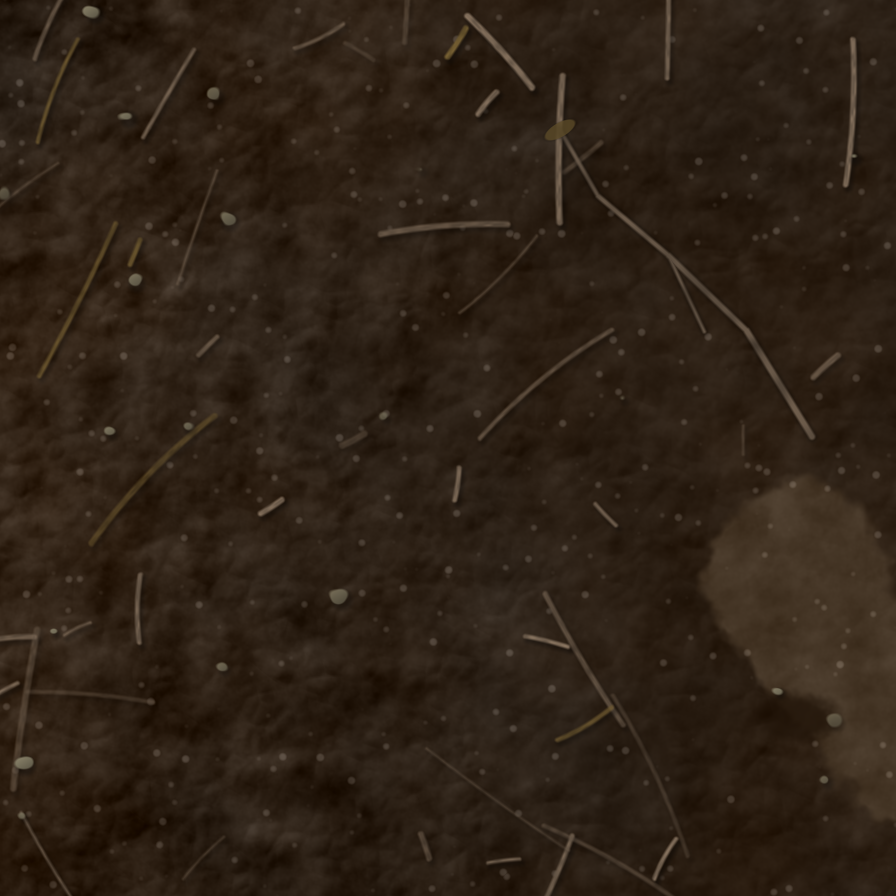
Reproduce this texture procedurally as a Shadertoy shader.

```glsl
// Dark garden soil strewn with dry straw, pale pebbles, a forked twig and a dry patch.
// Crumbs are lit cellular noise; straws and pebbles are hashed distance shapes
// laid over the ground in loops, each with a small soft shadow.
#define SOIL vec3(0.172, 0.122, 0.077)
#define DRY_SOIL vec3(0.272, 0.212, 0.150)
#define STRAW vec3(0.47, 0.40, 0.33)
#define OCHRE vec3(0.42, 0.34, 0.18)
#define PEBBLE vec3(0.56, 0.53, 0.43)
#define STRAW_COUNT 46
#define PEBBLE_COUNT 20
#define MOTTLE 0.15
#define RELIEF 0.17
#define SOFT 0.0019
#define LIGHT vec2(-0.0022, 0.0032)

vec2 hash2(vec2 p) {
    vec3 q = fract(p.xyx * vec3(0.1031, 0.1030, 0.0973));
    q += dot(q, q.yzx + 33.33);
    return fract((q.xx + q.yz) * q.zy);
}

float noise(vec2 p) {
    vec2 i = floor(p), f = fract(p);
    f = f * f * (3.0 - 2.0 * f);
    float low = mix(hash2(i).x, hash2(i + vec2(1, 0)).x, f.x);
    float high = mix(hash2(i + vec2(0, 1)).x, hash2(i + 1.0).x, f.x);
    return mix(low, high, f.y);
}

float fbm(vec2 p) {
    float sum = 0.0, amp = 0.5;
    for (int i = 0; i < 5; i++) {
        sum += amp * (noise(p) - 0.5);
        p = mat2(1.6, 1.2, -1.2, 1.6) * p + 7.3;
        amp *= 0.62;
    }
    return sum;
}

// Rounded lumps of random height, one per cell
float crumbs(vec2 p) {
    vec2 cell = floor(p);
    float h = 0.0;
    for (int y = -1; y <= 1; y++)
    for (int x = -1; x <= 1; x++) {
        vec2 id = cell + vec2(x, y);
        vec2 rnd = hash2(id + 5.0);
        float d = length(id + rnd - p);
        h = max(h, hash2(id + 91.0).x * (1.0 - smoothstep(0.0, 0.85, d)));
    }
    return h;
}

float groundHeight(vec2 p) {
    p += 0.012 * vec2(noise(p * 22.0), noise(p * 22.0 + 40.0));
    return 0.6 * crumbs(p * vec2(24.0, 30.0)) + 0.3 * crumbs(p * 53.0 + 9.0)
         + 0.12 * noise(p * 120.0);
}

float segment(vec2 p, vec2 a, vec2 b) {
    vec2 ap = p - a, ab = b - a;
    return length(ap - ab * clamp(dot(ap, ab) / dot(ab, ab), 0.0, 1.0));
}

float cover(float d) { return smoothstep(SOFT, -SOFT, d); }

// Lays one object and its shadow over the ground
void lay(inout vec3 col, float d, float shadowD, vec3 tint, float opacity) {
    col *= 1.0 - 0.35 * opacity * smoothstep(0.005, -0.003, shadowD);
    col = mix(col, tint, opacity * cover(d));
}

// Slightly bent stalk in its own frame: x along, y across
float stalk(vec2 q, float halfLen, float width, float bend) {
    q.y += bend * (q.x * q.x - halfLen * halfLen * 0.5);
    return length(vec2(max(abs(q.x) - halfLen, 0.0), q.y)) - width;
}

vec3 ground(vec2 p) {
    float rough = mix(1.35, 0.75, smoothstep(0.15, 0.8, p.x + 0.25 * fbm(p * 4.0)));
    float relief = groundHeight(p) - groundHeight(p + LIGHT);
    vec3 col = SOIL + MOTTLE * (0.55 * fbm(p * 5.0) + 0.75 * rough * fbm(p * 26.0 + 3.0));
    col += vec3(0.03, 0.0, -0.025) * fbm(p * 3.0 + 17.0);

    // Dry pale patch with a dark hollow on its rim
    float edge = segment(p, vec2(0.89, 0.36), vec2(1.04, 0.15)) - 0.093;
    edge += 0.06 * fbm(p * 9.0 + 2.0);
    float dry = smoothstep(0.007, -0.007, edge);
    col = mix(col, DRY_SOIL + 0.11 * fbm(p * 24.0), dry);
    float hollow = length((p - vec2(0.885, 0.20)) * vec2(1.0, 1.4)) + 0.05 * fbm(p * 15.0);
    col = mix(col, SOIL - 0.045, 0.8 * smoothstep(0.05, 0.02, hollow));
    col += RELIEF * rough * mix(1.0, 0.6, dry) * relief;

    // Sparse pale flecks
    float fleck = smoothstep(0.78, 0.96, crumbs(p * 46.0 + 31.0));
    return col + 0.13 * fleck;
}

void scatterStraws(inout vec3 col, vec2 p) {
    for (int i = 0; i < STRAW_COUNT; i++) {
        vec2 id = vec2(i, 13.0);
        vec2 place = hash2(id), shape = hash2(id + 50.0), look = hash2(id + 110.0);
        vec2 centre = vec2(pow(place.x, 1.5), pow(place.y, 1.15));
        float angle = look.x < 0.72 ? mix(0.45, 1.65, shape.y) : mix(-1.3, 0.3, shape.y);
        float halfLen = 0.014 + 0.085 * pow(shape.x, 2.2);
        float width = mix(0.0014, 0.0036, look.y);
        float bend = (hash2(id + 170.0).x - 0.5) * 0.16 / halfLen;
        vec2 along = vec2(cos(angle), sin(angle));
        mat2 turn = mat2(along.x, -along.y, along.y, along.x);
        vec2 q = turn * (p - centre);
        float d = stalk(q, halfLen, width, bend);
        float shadowD = stalk(turn * (p - centre - vec2(0.003, -0.004)), halfLen, width, bend);
        vec3 tint = mix(STRAW, OCHRE, step(0.76, fract(look.x * 9.7)));
        tint *= 0.84 + 0.32 * noise(vec2(q.x * 130.0, q.y * 350.0) + place * 60.0);
        lay(col, d, shadowD, tint, mix(0.3, 1.0, fract(look.y * 5.3)));
    }
}

void scatterPebbles(inout vec3 col, vec2 p) {
    for (int i = 0; i < PEBBLE_COUNT; i++) {
        vec2 id = vec2(i, 71.0);
        vec2 q = p - hash2(id), rnd = hash2(id + 30.0);
        float radius = mix(0.003, 0.012, rnd.x * rnd.x);
        float wobble = 0.007 * (noise(p * 85.0) - 0.5);
        float d = length(q * vec2(1.0, 1.0 + 0.5 * rnd.y)) - radius + wobble;
        float shadowD = length(q - vec2(0.003, -0.004)) - radius;
        vec3 tint = PEBBLE * (0.85 + 18.0 * dot(q, vec2(-0.5, 0.8)));
        lay(col, d, shadowD, tint, mix(0.55, 1.0, rnd.y));
    }
}

// Kinked twig running down to the right, with one fork and a leaf at its tip
void drawTwig(inout vec3 col, vec2 p) {
    vec2 joint = vec2(0.625, 0.855);
    float leaf = length(mat2(0.5, 0.87, -0.87, 0.5) * (p - joint) * vec2(2.4, 1.0)) - 0.019;
    float d = 1.0;
    for (int i = 0; i < 4; i++) {
        float k = float(i), angle = -0.82 + 0.24 * sin(k * 2.4 + 4.4);
        vec2 next = joint + (0.085 + 0.018 * k) * vec2(cos(angle), sin(angle));
        d = min(d, segment(p, joint, next) - 0.0022 - 0.0004 * k);
        if (i == 1) d = min(d, segment(p, next, next + vec2(0.04, -0.085)) - 0.0018);
        joint = next;
    }
    lay(col, d, d - 0.001, STRAW * (0.65 + 0.4 * noise(p * 70.0)), 0.85);
    lay(col, leaf, leaf, OCHRE * 0.9, 0.75);
}

void mainImage(out vec4 fragColor, in vec2 fragCoord) {
    vec2 p = fragCoord / iResolution.xy;
    vec3 col = ground(p);
    scatterStraws(col, p);
    drawTwig(col, p);
    scatterPebbles(col, p);
    fragColor = vec4(clamp(col, 0.0, 1.0), 1.0);
}
```
